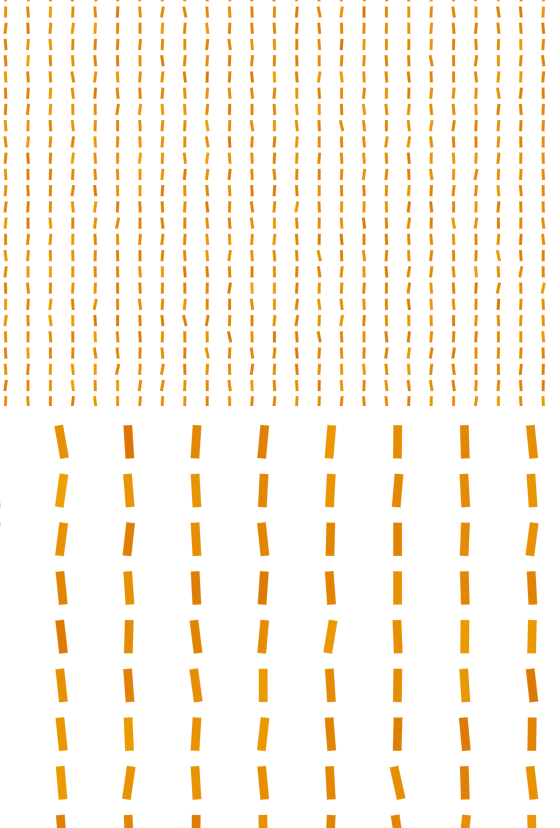
Top, the full canvas; bottom, a detail of the centre.
Reproduce this pattern procedurally as a WebGL 1 fragment shader.

```glsl
precision highp float;
// Columns of short amber dashes on white, each slightly tilted and tinted.

uniform vec2 u_resolution;

const vec2 REPEATS = vec2(25.0, 25.0);
const vec2 DASH_CENTER = vec2(0.25, 0.26);       // position within a repeat
const vec2 DASH_HALF_SIZE = vec2(0.0026, 0.0099); // in canvas widths
const float TILT_SPREAD = 0.26;

const vec3 PAPER = vec3(1.0);
const vec3 DARK_AMBER = vec3(0.85, 0.44, 0.02);
const vec3 LIGHT_AMBER = vec3(0.95, 0.66, 0.0);

float hash(vec2 cell, float seed) {
  return fract(sin(dot(cell, vec2(127.1, 311.7)) + seed * 74.7) * 43758.5453);
}

// Bell-shaped random value from 0 to 1, centred on 0.5
float softRandom(vec2 cell, float seed) {
  return (hash(cell, seed) + hash(cell, seed + 1.0) + hash(cell, seed + 2.0)) / 3.0;
}

vec2 rotate(vec2 p, float angle) {
  float c = cos(angle);
  float s = sin(angle);
  return vec2(c * p.x + s * p.y, c * p.y - s * p.x);
}

float boxDistance(vec2 p, vec2 halfSize) {
  vec2 d = abs(p) - halfSize;
  return length(max(d, 0.0)) + min(max(d.x, d.y), 0.0);
}

float coverage(float distance, float pixel) {
  return 1.0 - smoothstep(-0.75 * pixel, 0.75 * pixel, distance);
}

vec3 dashColor(vec2 cell) {
  return mix(DARK_AMBER, LIGHT_AMBER, softRandom(cell, 5.0));
}

void main() {
  vec2 uv = gl_FragCoord.xy / u_resolution;
  float pixel = 1.0 / u_resolution.x;

  // Centre each repeat on its dash and wrap the cell index at the edges
  vec2 grid = uv * REPEATS + 0.5 - DASH_CENTER;
  vec2 cell = mod(floor(grid), REPEATS);
  vec2 cellSize = vec2(1.0, u_resolution.y / u_resolution.x) / REPEATS;
  vec2 local = (fract(grid) - 0.5) * cellSize;

  // Tilted dash
  float tilt = (softRandom(cell, 1.0) - 0.5) * 2.0 * TILT_SPREAD;
  float dash = boxDistance(rotate(local, tilt), DASH_HALF_SIZE);

  vec3 color = mix(PAPER, dashColor(cell), coverage(dash, pixel));
  gl_FragColor = vec4(color, 1.0);
}
```
